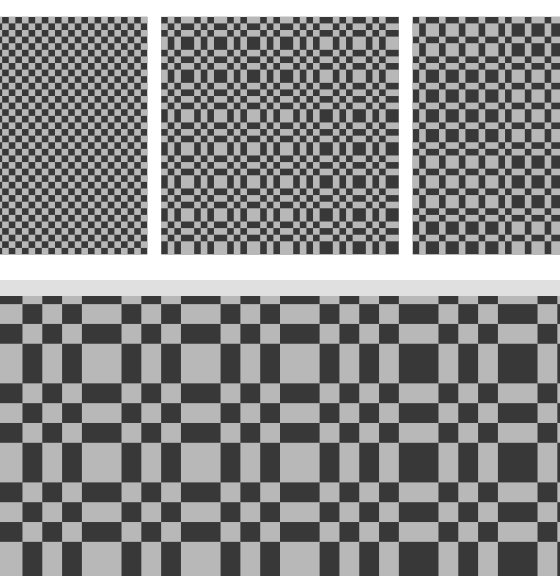
Top, the full canvas; bottom, a detail of the centre.
A WebGL 2 fragment shader for this pattern:

```glsl
#version 300 es
precision highp float;
// Three square panels of 36 x 36 cells on white, the outer two cut by the canvas.
// Each axis alternates dark and light per cell but skips a flip at a fixed
// irrational rate; the product of both axes gives an aperiodic checkerboard.

#define CELLS 36.0          // cells along a panel side
#define PANEL_SIZE 0.849    // lengths are in canvas heights
#define PANEL_PITCH 0.898
#define PANEL_TOP 0.940
#define MIDDLE_RATE 0.19098 // skipped flips per cell
#define RIGHT_RATE 0.30278
#define MIDDLE_PHASE vec2(0.389, 0.321)
#define RIGHT_PHASE vec2(0.379, 0.561)
#define DARK vec3(0.22)
#define LIGHT vec3(0.72)
#define PAPER vec3(1.0)

uniform vec2 u_resolution;
out vec4 fragColor;

// +1 or -1 for each cell of both axes
vec2 cellSign(vec2 cell, float rate, vec2 phase) {
    vec2 skips = floor(cell * rate + phase);
    return 1.0 - 2.0 * mod(cell - skips, 2.0);
}

// Cell signs averaged over one pixel of the given width in cells
vec2 smoothSign(vec2 pos, float rate, vec2 phase, float width) {
    vec2 low = pos - 0.5 * width;
    vec2 high = pos + 0.5 * width;
    vec2 pastEdge = min(fract(high) / width, 1.0);
    return mix(cellSign(floor(low), rate, phase),
               cellSign(floor(high), rate, phase), pastEdge);
}

void main() {
    vec2 pos = gl_FragCoord.xy / u_resolution.y;
    float centerX = 0.5 * u_resolution.x / u_resolution.y;

    // Panel index: -1 left, 0 middle, 1 right
    float panel = clamp(floor((pos.x - centerX) / PANEL_PITCH + 0.5), -1.0, 1.0);
    vec2 corner = vec2(centerX + panel * PANEL_PITCH - 0.5 * PANEL_SIZE, PANEL_TOP);

    // Cell coordinates, counted right and down from the top left corner
    float cellsPerUnit = CELLS / PANEL_SIZE;
    vec2 grid = (pos - corner) * vec2(1.0, -1.0) * cellsPerUnit;
    float pixel = cellsPerUnit / u_resolution.y;

    // The left panel never skips, so it is a plain checkerboard
    float rate = panel < 0.0 ? 0.0 : (panel > 0.0 ? RIGHT_RATE : MIDDLE_RATE);
    vec2 phase = panel > 0.0 ? RIGHT_PHASE : MIDDLE_PHASE;
    vec2 wave = smoothSign(grid, rate, phase, pixel);
    vec3 color = mix(LIGHT, DARK, 0.5 + 0.5 * wave.x * wave.y);

    // Panel coverage
    vec2 inset = 0.5 * CELLS - abs(grid - 0.5 * CELLS);
    vec2 cover = clamp(inset / pixel + 0.5, 0.0, 1.0);
    fragColor = vec4(mix(PAPER, color, cover.x * cover.y), 1.0);
}
```
